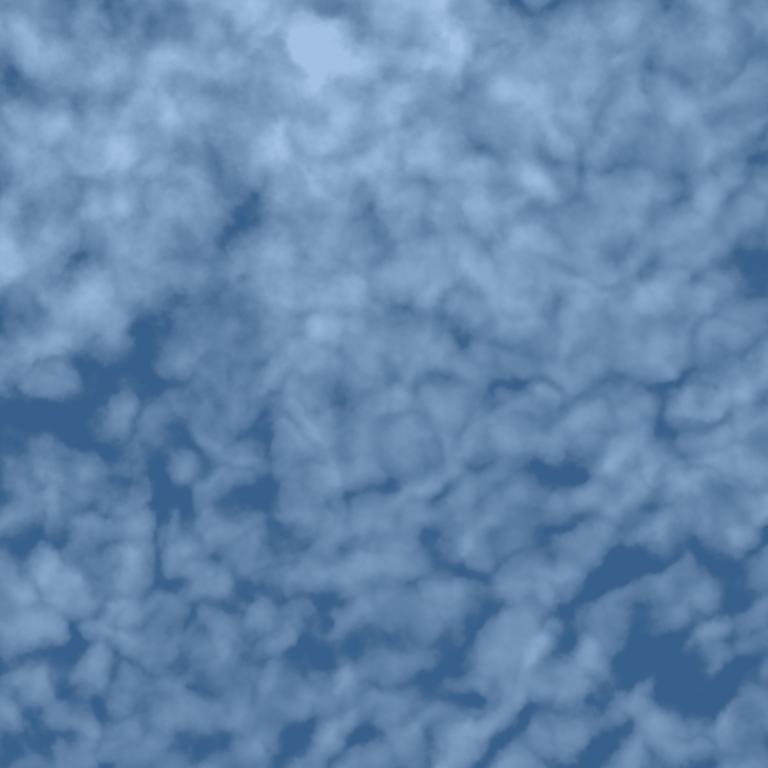
Write a WebGL 2 fragment shader that draws this texture.

```glsl
#version 300 es
precision highp float;
// A sky of mottled altocumulus: soft puffs from blended cellular domes, large
// and ragged at the upper left, small in the middle, drawn out into slanting
// rows at the lower right. Layered noise adds drifts, gaps and wisps.

uniform vec2 u_resolution;
out vec4 fragColor;

const vec3 SKY   = vec3(0.21, 0.38, 0.55);
const vec3 SHADE = vec3(0.30, 0.43, 0.58);
const vec3 LIT   = vec3(0.59, 0.71, 0.86);
const float ROW_ANGLE = 0.58;
const float TAU = 6.28319;

vec3 hash3(vec2 p) {
    vec3 q = fract(p.xyx * vec3(0.1031, 0.1030, 0.0973));
    q += dot(q, q.yxz + 33.33);
    return fract((q.xxy + q.yzz) * q.zyx);
}

mat2 rotation(float angle) {
    float c = cos(angle), s = sin(angle);
    return mat2(c, -s, s, c);
}

float valueNoise(vec2 p) {
    vec2 cell = floor(p), f = fract(p);
    vec2 w = f * f * f * (f * (f * 6.0 - 15.0) + 10.0);
    float low  = mix(hash3(cell).x, hash3(cell + vec2(1, 0)).x, w.x);
    float high = mix(hash3(cell + vec2(0, 1)).x, hash3(cell + vec2(1, 1)).x, w.x);
    return mix(low, high, w.y);
}

// Fractal noise centred on zero
float fbm(vec2 p) {
    float sum = 0.0, amplitude = 0.5;
    mat2 turn = rotation(0.65);
    for (int i = 0; i < 5; i++) {
        sum += amplitude * (valueNoise(p) - 0.5);
        p = turn * p * 2.03 + 17.3;
        amplitude *= 0.5;
    }
    return sum;
}

// Smoothly joined domes around scattered centres, roughly centred on zero
float puffs(vec2 p) {
    const float blend = 8.0;
    vec2 cell = floor(p), f = fract(p);
    float sum = 0.0;
    for (int y = -1; y <= 1; y++) {
        for (int x = -1; x <= 1; x++) {
            vec2 offset = vec2(x, y);
            vec3 h = hash3(cell + offset);
            vec2 d = offset + 0.1 + 0.8 * h.xy - f;
            sum += mix(0.45, 1.55, h.z) * exp(-blend * dot(d, d));
        }
    }
    return 0.15 + log(sum + 0.001) / blend;
}

void main() {
    vec2 uv = gl_FragCoord.xy / u_resolution;

    // Zones of the cloud field
    float upperLeft = smoothstep(0.1, 0.85, uv.y - 0.7 * uv.x + 0.15);
    float lowerRight = smoothstep(-0.1, 0.6, uv.x - uv.y + 0.1);

    // Ragged displacement of the puff outlines
    vec2 ragged = vec2(fbm(uv * 13.0 + 3.7), fbm(uv * 13.0 + 61.2));
    vec2 bend = vec2(fbm(uv * 3.0 + 25.1), fbm(uv * 3.0 + 88.4));
    vec2 p = uv + 0.06 * ragged + 0.08 * bend;

    // Puffs of three kinds
    float large = puffs(p * 10.0 + 40.0) + 0.5 * puffs(p * 21.0 + 9.0);
    float small = puffs(p * 20.0 + 5.0) + 0.35 * puffs(p * 36.0 + 70.0);
    vec2 along = rotation(-ROW_ANGLE) * vec2(p.x, p.y);
    along = vec2(dot(p, vec2(cos(ROW_ANGLE), sin(ROW_ANGLE))),
                 dot(p, vec2(-sin(ROW_ANGLE), cos(ROW_ANGLE))));
    float rows = puffs(along * vec2(11.0, 21.0) + 30.0)
               + 0.3 * puffs(p * 30.0 + 55.0)
               + 0.05 * sin(TAU * 19.0 * along.y);
    float relief = mix(mix(small, rows, lowerRight), large, upperLeft);

    // Broad drifts and fine wisps
    float drift = fbm(uv * 4.5 + 12.0 + 0.8 * ragged);
    float wisps = fbm(uv * 26.0 + 47.0);

    // Overall light, brightest at the upper left
    float light = 0.16 + 0.40 * uv.y + 0.16 * uv.y * (1.0 - uv.x);
    float tone = light
               + 1.35 * relief
               + mix(0.65, 1.7, upperLeft) * drift
               + mix(0.40, 0.65, upperLeft) * wisps;
    tone = clamp(tone, -0.15, 1.15);

    vec3 cloud = mix(SHADE, LIT, tone);
    fragColor = vec4(mix(SKY, cloud, smoothstep(-0.22, 0.16, tone)), 1.0);
}
```
